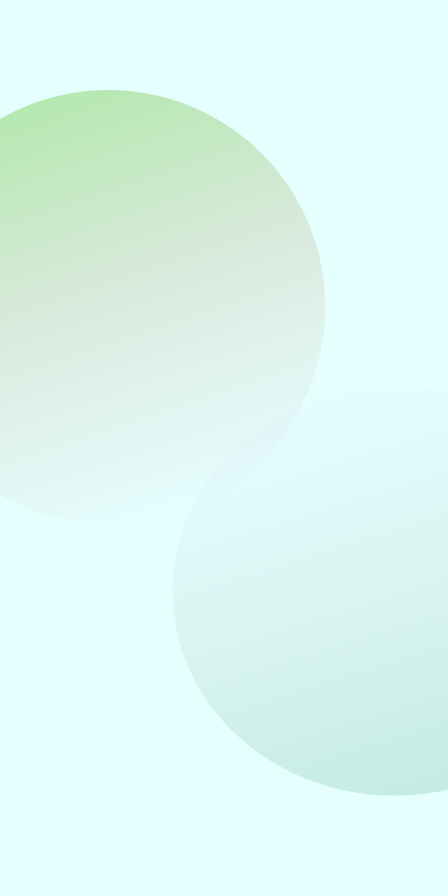
A Shadertoy shader for this background:

```glsl
// Two soft gradient discs, green and mint, overlapping on a pale cyan ground.

// Positions and radii are in canvas widths, from the lower left
#define GROUND       vec3(0.898, 1.0, 1.0)
#define GREEN_CENTER vec2(0.242, 1.315)
#define GREEN_RADII  vec2(0.484, 0.484)
#define MINT_CENTER  vec2(0.880, 0.680)
#define MINT_RADII   vec2(0.495, 0.456)
#define FADE_AXIS    vec2(0.32, -0.95)
#define FADE_MIDDLE  0.5

// Coverage of an ellipse with a one-pixel smooth edge
float ellipseMask(vec2 offset, vec2 radii, float pixel) {
    float dist = (length(offset / radii) - 1.0) * min(radii.x, radii.y);
    return 1.0 - smoothstep(-0.75 * pixel, 0.75 * pixel, dist);
}

// Position along the fade axis: 0 at the upper left rim, 1 at the lower right
float fadePosition(vec2 offset, vec2 radii) {
    return clamp(0.5 + 0.5 * dot(offset / radii, normalize(FADE_AXIS)), 0.0, 1.0);
}

vec3 threeStops(vec3 first, vec3 middle, vec3 last, float t) {
    vec3 upper = mix(first, middle, clamp(t / FADE_MIDDLE, 0.0, 1.0));
    return mix(upper, last, clamp((t - FADE_MIDDLE) / (1.0 - FADE_MIDDLE), 0.0, 1.0));
}

// Tints the layer below, so a disc vanishes where its colour equals the ground
vec3 tintDisc(vec3 below, vec3 discColor, float mask) {
    return mix(below, below * discColor / GROUND, mask);
}

void mainImage(out vec4 fragColor, in vec2 fragCoord) {
    float pixel = 1.0 / iResolution.x;
    vec2 p = fragCoord * pixel;
    vec3 color = GROUND;

    // Green disc, fading out towards its lower right
    vec2 greenOffset = p - GREEN_CENTER;
    vec3 green = threeStops(vec3(0.71, 0.91, 0.69), vec3(0.86, 0.918, 0.875),
                            vec3(0.898, 0.995, 1.0), fadePosition(greenOffset, GREEN_RADII));
    color = tintDisc(color, green, ellipseMask(greenOffset, GREEN_RADII, pixel));

    // Mint disc, growing denser towards its lower right
    vec2 mintOffset = p - MINT_CENTER;
    vec3 mint = threeStops(vec3(0.895, 0.99, 1.0), vec3(0.852, 0.957, 0.945),
                           vec3(0.765, 0.925, 0.885), fadePosition(mintOffset, MINT_RADII));
    color = tintDisc(color, mint, ellipseMask(mintOffset, MINT_RADII, pixel));

    fragColor = vec4(color, 1.0);
}
```
